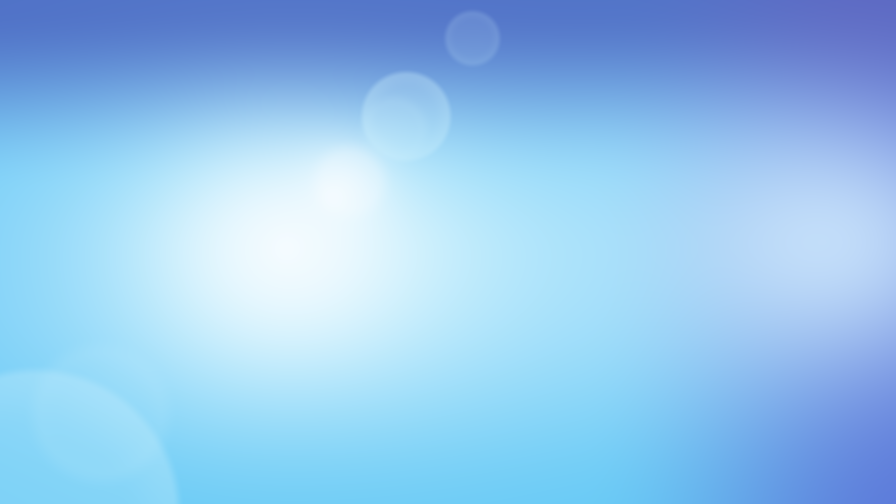
Reproduce this background procedurally as a WebGL 2 fragment shader.

```glsl
#version 300 es
precision highp float;
// Soft blue sky gradient with two wide glows and a diagonal trail of lens flare discs.
uniform vec2 u_resolution;
out vec4 fragColor;

// Elliptical gaussian falloff, 1 at the centre.
float glow(vec2 p, vec2 centre, vec2 radius) {
    vec2 d = (p - centre) / radius;
    return exp(-dot(d, d));
}

// Soft-edged disc, slightly brighter towards its rim.
float flareDisc(vec2 p, vec2 centre, float radius, float blur) {
    float d = length(p - centre);
    float fill = 1.0 - smoothstep(radius - blur, radius + blur, d);
    return fill * (0.75 + 0.25 * smoothstep(0.6, 0.95, d / radius));
}

void main() {
    vec2 p = gl_FragCoord.xy / u_resolution.y;

    // Cyan sky, darker blue to the right and along the top
    vec3 color = mix(vec3(0.38, 0.78, 0.96), vec3(0.45, 0.80, 0.97), smoothstep(0.0, 0.4, p.y));
    color = mix(color, vec3(0.35, 0.47, 0.85), smoothstep(1.15, 1.82, p.x));
    vec3 topBlue = mix(vec3(0.31, 0.445, 0.78), vec3(0.35, 0.40, 0.76), smoothstep(1.2, 1.75, p.x));
    color = mix(color, topBlue, smoothstep(0.62, 0.98, p.y));

    // Pale glow at the right
    color = mix(color, vec3(0.77, 0.87, 0.98), 0.95 * glow(p, vec2(1.64, 0.52), vec2(0.36, 0.27)));

    // Wide lopsided glow around the light source
    vec2 source = vec2(0.58, 0.49);
    vec2 spread = vec2(p.x < source.x ? 0.5 : 0.75, p.y < source.y ? 0.37 : 0.28);
    color = mix(color, vec3(0.82, 0.95, 0.99), 0.95 * glow(p, source, spread));

    // White core, stretched towards the upper right
    vec3 white = vec3(0.98, 0.99, 1.0);
    color = mix(color, white, 0.82 * glow(p, vec2(0.575, 0.51), vec2(0.23, 0.21)));
    color = mix(color, white, 0.55 * glow(p, vec2(0.68, 0.63), vec2(0.08)));
    color = mix(color, white, 0.30 * flareDisc(p, vec2(0.695, 0.64), 0.065, 0.025));
    color = mix(color, white, 0.35 * glow(p, vec2(0.66, 0.61), vec2(0.03)));
    color = mix(color, white, 0.30 * glow(p, vec2(0.567, 0.507), vec2(0.03)));

    // Flare discs above the source
    vec3 flare = vec3(0.80, 0.94, 0.99);
    color = mix(color, flare, 0.36 * flareDisc(p, vec2(0.806, 0.769), 0.088, 0.007));
    color = mix(color, flare, 0.14 * flareDisc(p, vec2(0.782, 0.742), 0.064, 0.014));
    color = mix(color, flare, 0.19 * flareDisc(p, vec2(0.9375, 0.924), 0.054, 0.007));

    // Large faint discs in the lower left corner
    color = mix(color, flare, 0.32 * flareDisc(p, vec2(0.07, -0.02), 0.285, 0.012));
    color = mix(color, flare, 0.13 * flareDisc(p, vec2(0.20, 0.18), 0.135, 0.02));

    fragColor = vec4(color, 1.0);
}
```
